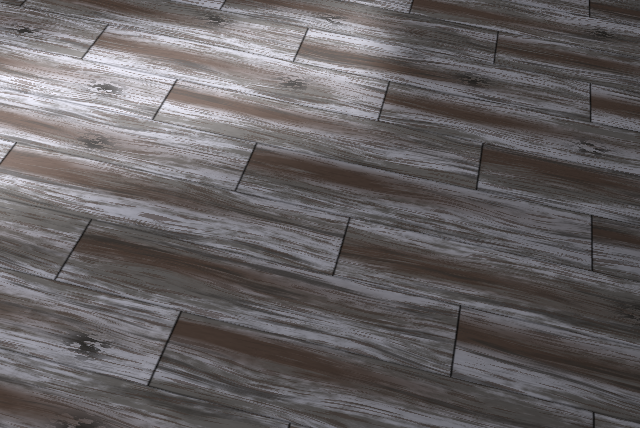
Write a Shadertoy shader that draws this texture.

```glsl
// Weathered plank floor in perspective, with a soft patch of sunlight at upper left.
// A projective map turns the canvas into plank lengths and rows; every plank gets
// its own stretched-noise paint wear, brown streak and knot, then seams and light.

#define STAGGER (1.0 / 3.0)            // joint shift per row, in plank lengths
#define JOINT_HALF_WIDTH 0.0022        // in plank lengths
#define SEAM_HALF_WIDTH 0.010          // in row heights
#define PALE vec3(0.82, 0.82, 0.85)
#define GREY vec3(0.52, 0.505, 0.485)
#define BROWN vec3(0.41, 0.335, 0.29)
#define DARK vec3(0.29, 0.275, 0.255)
#define SHADE vec3(0.73, 0.73, 0.75)
#define SUN vec3(0.40, 0.40, 0.395)

float hash(vec2 p) {
    vec3 q = fract(p.xyx * 0.1031);
    q += dot(q, q.yzx + 33.33);
    return fract((q.x + q.y) * q.z);
}

float noise(vec2 p) {
    vec2 i = floor(p), f = fract(p);
    f = f * f * (3.0 - 2.0 * f);
    float low = mix(hash(i), hash(i + vec2(1, 0)), f.x);
    float high = mix(hash(i + vec2(0, 1)), hash(i + vec2(1, 1)), f.x);
    return mix(low, high, f.y);
}

float fbm(vec2 p) {
    float sum = 0.0, amplitude = 0.533;
    for (int i = 0; i < 4; i++) {
        sum += amplitude * noise(p);
        p = p * 2.03 + 17.3;
        amplitude *= 0.5;
    }
    return sum;
}

// Canvas point (y down) to floor: x in plank lengths, y in rows.
vec2 floorCoords(vec2 p) {
    float depth = p.y - 0.1015 * p.x + 1.505;
    return vec2(1.643 + 2.275 * (p.x - 1.363) / depth,
                17.21 - 1.742 * (p.x + 14.92) / depth);
}

// Painted wood of one plank; local runs 0..1 along and across it.
vec3 plankColor(vec2 local, vec2 id) {
    float seedA = hash(id + 31.0), seedB = hash(id + 57.5), seedC = hash(id + 83.0);
    vec2 grain = local + 40.0 * vec2(seedA, seedB);
    grain.y += 0.14 * noise(grain * vec2(4.0, 3.0));

    float broad = fbm(grain * vec2(2.2, 5.0));
    float fine = fbm(grain * vec2(7.0, 34.0) + 9.0);
    float crackle = fbm(grain * vec2(45.0, 30.0) + 5.0);

    // Worn paint over grey wood
    float wear = 0.55 * broad + 0.3 * fine + 0.15 * crackle;
    vec3 color = mix(GREY, PALE, smoothstep(0.39, 0.58, wear));

    // Brown streak, strongest at the start of the plank
    float offset = (local.y - mix(0.25, 0.65, seedB) + 0.3 * (broad - 0.5)) / 0.19;
    float streak = exp(-offset * offset) * (1.0 - 0.85 * smoothstep(0.15, 0.95, local.x));
    streak *= smoothstep(0.28, 0.58, 0.5 * fine + 0.5 * broad + 0.12 * seedC);
    color = mix(color, BROWN, min(1.25 * streak, 1.0));

    // Long dark stains and thin veins
    float stain = fbm(grain * vec2(3.0, 9.0) + 71.0);
    color = mix(color, DARK, 0.75 * smoothstep(0.53, 0.73, 0.65 * stain + 0.35 * fine));
    float vein = fbm(grain * vec2(11.0, 48.0) + 23.0);
    color = mix(color, BROWN * 0.9, 0.55 * smoothstep(0.56, 0.7, vein));

    // Speckled knot on some planks
    vec2 toKnot = (local - vec2(mix(0.15, 0.85, seedC), mix(0.3, 0.7, seedA))) * vec2(15.0, 5.0);
    float knot = exp(-dot(toKnot, toKnot)) * step(0.4, seedB);
    color = mix(color, DARK * 0.75, knot * smoothstep(0.42, 0.58, crackle));

    return color * (0.92 + 0.14 * seedC) * (0.93 + 0.14 * crackle);
}

// Sun patch cut by three soft shadow edges
float sunlight(vec2 p) {
    float right = 1.0 - smoothstep(0.82, 0.98, p.x);
    float below = 1.0 - smoothstep(0.34, 0.63, p.y + 0.27 * p.x);
    float above = smoothstep(0.05, 0.18, p.y + 0.15 * p.x);
    return right * below * above;
}

void mainImage(out vec4 fragColor, in vec2 fragCoord) {
    vec2 p = vec2(fragCoord.x, iResolution.y - fragCoord.y) / iResolution.y;
    vec2 ground = floorCoords(p);
    vec2 pixel = fwidth(ground);

    float row = floor(ground.y);
    float along = ground.x - row * STAGGER;
    vec2 id = vec2(floor(along), row);
    vec2 local = vec2(fract(along), fract(ground.y));
    vec3 color = plankColor(local, id);

    // Light: shade falls off to the right, sun slightly washes out the grain
    float sun = sunlight(p);
    color = mix(color, PALE, 0.2 * sun);
    color *= SHADE * (1.0 - 0.2 * p.x - 0.05 * p.y) + SUN * sun;

    // Dark end joints and fainter seams between rows
    vec2 edge = 0.5 - abs(local - 0.5);
    vec2 halfWidth = vec2(JOINT_HALF_WIDTH, SEAM_HALF_WIDTH);
    vec2 gap = 1.0 - smoothstep(halfWidth - pixel, halfWidth + pixel, edge);
    color *= 1.0 - max(0.75 * gap.x, 0.35 * gap.y);

    fragColor = vec4(clamp(color, 0.0, 1.0), 1.0);
}
```
